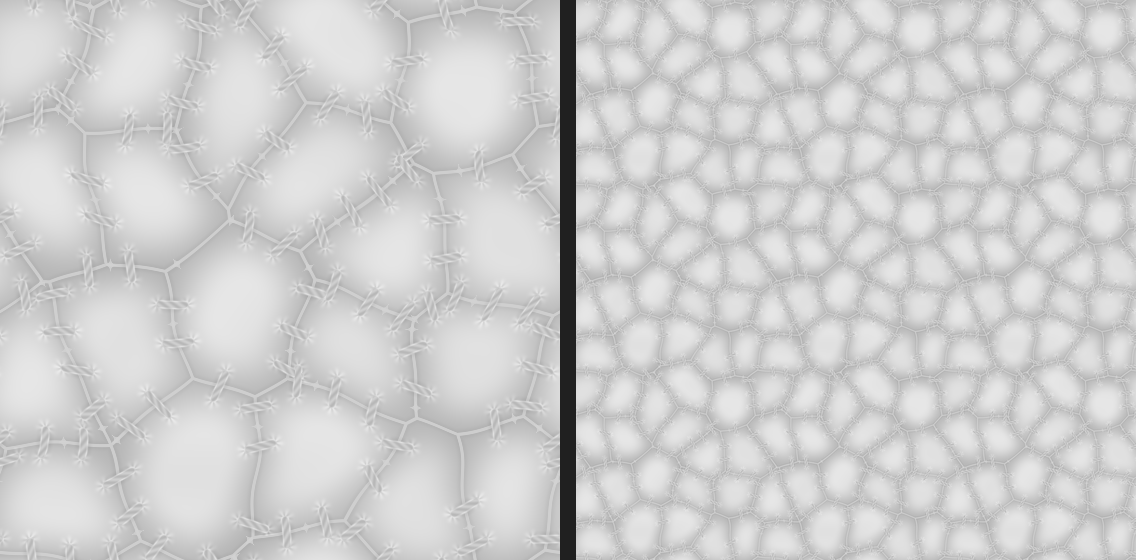
Left, the tile; right, the same tile 3 across and 3 down.
Write a Shadertoy shader that draws this texture.

```glsl
const float TAU = 6.2831853;
const vec2 GRID = vec2(5.0, 4.0);
const float SPACING = 0.07;

// Wrapping hash, so the patches tile
vec2 hash2(vec2 cell) {
    cell = mod(cell, GRID);
    return fract(sin(vec2(dot(cell, vec2(127.1, 311.7)), dot(cell, vec2(269.5, 183.3))) + 2.3) * 437.58);
}

// Centre of a patch, with odd rows shifted by half a cell
vec2 site(vec2 cell) {
    vec2 jitter = 0.7 * (hash2(cell) - 0.5);
    return (cell + 0.5 + jitter + vec2(0.5 * mod(cell.y, 2.0), 0.0)) / GRID;
}

// How far a point on the seam of patches a and b keeps from any third patch
float clearance(vec2 point, vec2 a, vec2 b) {
    float nearest = 9.0;
    for (int j = -2; j <= 2; j++)
    for (int i = -2; i <= 2; i++) {
        vec2 c = a + vec2(i, j);
        if (c != a && c != b) nearest = min(nearest, distance(point, site(c)));
    }
    return nearest - distance(point, site(a));
}

void mainImage(out vec4 fragColor, in vec2 fragCoord) {
    vec2 uv = fragCoord / iResolution.xy;
    float px = 1.0 / iResolution.y;

    // Gentle bend of the seams
    vec2 p = uv + 0.007 * sin(TAU * (uv.yx * vec2(3.0, 2.0) + vec2(0.1, 0.6)))
                + 0.003 * sin(TAU * (uv.yx * vec2(7.0, 6.0) + vec2(0.4, 0.2)));

    // Nearest patch
    vec2 home = vec2(0.0);
    float best = 9.0;
    for (int j = -2; j <= 2; j++)
    for (int i = -2; i <= 2; i++) {
        vec2 cell = floor(p * GRID) + vec2(i, j);
        float d = distance(p, site(cell));
        if (d < best) { best = d; home = cell; }
    }

    float seamDist = 9.0, softSum = 0.0;
    float star = 0.0, glow = 0.0, shadow = 0.0, rope = 0.0, ropeTone = 0.0;
    vec2 homeSite = site(home);
    float homeHash = hash2(home).x;

    for (int j = -2; j <= 2; j++)
    for (int i = -2; i <= 2; i++) {
        if (i == 0 && j == 0) continue;
        vec2 other = home + vec2(i, j);
        vec2 otherSite = site(other);
        vec2 middle = 0.5 * (homeSite + otherSite);
        vec2 normal = normalize(otherSite - homeSite);
        float d = dot(middle - p, normal);
        seamDist = min(seamDist, d);
        softSum += exp(-35.0 * d);
        if (d > 0.06) continue;

        // Seam frame, the same seen from either side
        float otherHash = hash2(other).x;
        normal *= homeHash < otherHash ? -1.0 : 1.0;
        vec2 tangent = vec2(-normal.y, normal.x);
        vec2 local = vec2(dot(p - middle, normal), dot(p - middle, tangent));
        float seed = fract(7.0 * (homeHash + otherHash));

        // Small four-pointed tears between stitches
        float slot = floor(local.y / SPACING) + 0.5;
        if (fract(seed + slot * 0.618) < 0.4 && clearance(middle + tangent * slot * SPACING, home, other) > 0.0) {
            vec2 s = abs(vec2(local.x, local.y - slot * SPACING));
            float r = pow(sqrt(s.x) + sqrt(s.y), 2.0);
            star = max(star, smoothstep(0.017, 0.012, r));
        }

        // Tilted rope stitches across the seam
        slot = round(local.y / SPACING);
        if (fract(seed + slot * 0.382) > 0.88) continue;
        if (clearance(middle + tangent * slot * SPACING, home, other) < 0.02) continue;
        float tilt = mix(-0.4, 0.4, fract(seed * 5.0 + slot * 0.13));
        vec2 q = mat2(cos(tilt), -sin(tilt), sin(tilt), cos(tilt)) * (local - vec2(0.0, slot * SPACING));
        float sd = length(vec2(max(abs(q.x) - 0.023, 0.0), q.y)) - 0.0077;
        float inside = smoothstep(px, -px, sd);
        if (inside > rope) {
            rope = inside;
            ropeTone = 0.765 + 0.045 * sin(q.x * 300.0 + q.y * 480.0)
                     + 0.08 * smoothstep(-0.004, -0.001, sd);
        }
        shadow = max(shadow, smoothstep(0.01, 0.0, sd));

        // Puckered rays around the stitch ends
        vec2 tip = vec2(abs(q.x) - 0.026, q.y);
        float rays = 0.6 + 0.4 * sin(7.0 * atan(tip.y, tip.x) + 9.0 * seed);
        glow = max(glow, rays * pow(smoothstep(0.025, 0.003, length(tip)), 1.5));
    }

    // Padded patches with soft blotches
    float padding = -log(softSum) / 35.0;
    float tone = mix(0.72, 0.89, smoothstep(-0.03, 0.06, padding));
    tone += 0.012 * sin(TAU * (2.0 * uv.x + uv.y) + 2.0 * sin(TAU * (uv.y * 2.0 - uv.x)));

    // Seam thread, tears, stitches
    tone -= 0.025 * smoothstep(0.012, 0.002, seamDist);
    tone = mix(tone, 0.825, 0.85 * smoothstep(0.0038, 0.0018, seamDist));
    tone = mix(tone, 0.825, 0.8 * star);
    tone += 0.13 * glow - 0.04 * shadow;
    tone = mix(tone, ropeTone, rope);
    fragColor = vec4(vec3(tone), 1.0);
}
```
